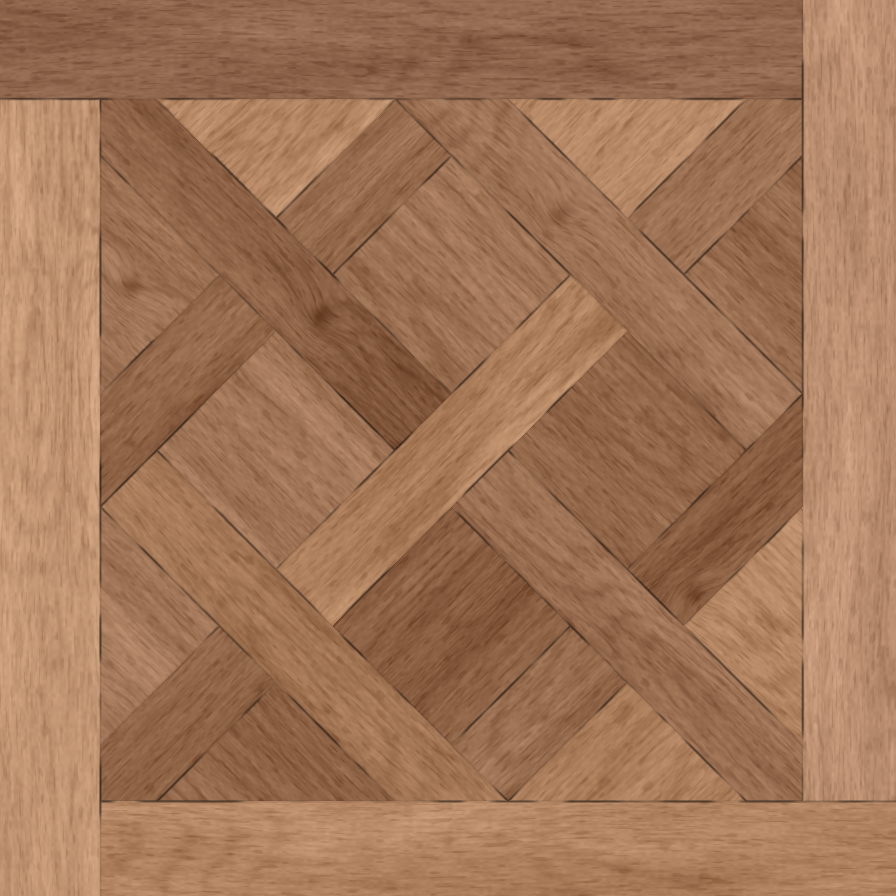
Reproduce this texture procedurally as a WebGL 2 fragment shader.

```glsl
#version 300 es
precision highp float;
uniform vec2 u_resolution;
out vec4 fragColor;

// Plank brightness; a negative gap value turns its grain to the rising diagonal
const float GAP_TONE[16] = float[16](
    0.0, 0.62, -0.715, 0.0,
    0.655, 0.64, 0.62, -0.705,
    0.575, -0.53, 0.57, 0.585,
    0.0, -0.695, 0.70, 0.0);
const float RISING_TONE[12] = float[12](
    0.56, 0.56, 0.58, 0.58,
    0.575, 0.665, 0.665, 0.61,
    0.60, 0.60, 0.545, 0.545);
const float FALLING_TONE[6] = float[6](0.635, 0.635, 0.565, 0.605, 0.632, 0.632);
const vec2 KNOTS[4] = vec2[4](vec2(0.62, 1.34), vec2(1.38, -0.82),
                              vec2(-0.74, 0.76), vec2(-1.83, 0.93));

float hash(vec2 p) {
    p = fract(p * vec2(0.1031, 0.1137));
    p += dot(p, p.yx + 33.33);
    return fract((p.x + p.y) * p.x * 17.3);
}

float noise(vec2 p) {
    vec2 cell = floor(p), f = fract(p);
    f = f * f * (3.0 - 2.0 * f);
    return mix(mix(hash(cell), hash(cell + vec2(1, 0)), f.x),
               mix(hash(cell + vec2(0, 1)), hash(cell + vec2(1, 1)), f.x), f.y);
}

// Oak figure, with g.x along the board and g.y across it
float woodGrain(vec2 g, float seed) {
    vec2 s = vec2(seed * 3.7, seed * 1.9) + 40.0;
    float growth = noise(vec2(g.x * 0.6, g.y * 2.8) + s);
    float y = g.y + 0.10 * growth;
    float broad = noise(vec2(g.x * 0.8, y * 6.0) + s) - 0.5;
    float streak = noise(vec2(g.x * 1.6, y * 22.0) + s) - 0.5;
    float fiber = noise(vec2(g.x * 9.0, y * 75.0) + s) - 0.5;
    float speckle = noise(vec2(g.x * 40.0, y * 85.0) + s + 5.0) - 0.5;
    float pores = smoothstep(0.66, 0.88, noise(vec2(g.x * 13.0, y * 80.0) + s + 9.0));
    // Cathedral arches follow the contours of the growth field
    float rings = pow(0.5 + 0.5 * sin(growth * 56.0 + streak * 2.0), 3.0) - 0.31;
    float figure = smoothstep(0.3, 0.65, noise(g * vec2(0.7, 1.6) + s + 21.0));
    return broad * 0.075 + streak * 0.05 + fiber * 0.065 + speckle * 0.045
         - pores * 0.05 - rings * figure * 0.045;
}

void main() {
    vec2 uv = gl_FragCoord.xy / u_resolution;
    vec2 d = (uv - vec2(0.504, 0.4975)) / 0.196;
    float tone, seam, accent = 0.0, warmth = 0.0;
    vec2 grain;

    if (max(abs(d.x), abs(d.y)) > 2.0) {
        // Pinwheel frame
        if (d.x < -2.0 && d.y < 2.0) {
            tone = 0.77; grain = d.yx; seam = min(-2.0 - d.x, 2.0 - d.y);
            warmth = 0.008;
        } else if (d.y > 2.0 && d.x < 2.0) {
            tone = 0.57; grain = d; seam = min(d.y - 2.0, 2.0 - d.x);
            warmth = -0.02;
        } else if (d.x > 2.0 && d.y > -2.0) {
            tone = 0.735; grain = d.yx; seam = min(d.x - 2.0, d.y + 2.0);
            warmth = -0.005;
        } else {
            tone = 0.695; grain = d; seam = min(-2.0 - d.y, d.x + 2.0);
            warmth = 0.02;
        }
    } else {
        // Diagonal lattice: w.x steps across rising bands, w.y across falling ones
        vec2 w = vec2(d.x - d.y, d.x + d.y) * 0.5;
        vec2 band = clamp(round(w), -1.0, 1.0);
        vec2 inset = (0.161 - abs(w - band)) * 1.414;
        ivec2 gap = ivec2(clamp(floor(w) + 2.0, 0.0, 3.0));
        ivec2 id = ivec2(band) + 1;
        bool risingOver = id.x == id.y;
        vec2 falling = w * 1.414, rising = falling.yx;

        if (inset.x > 0.0 && (inset.y < 0.0 || risingOver)) {
            tone = RISING_TONE[id.x * 4 + gap.y];
            grain = rising;
            seam = risingOver ? inset.x : min(inset.x, -inset.y);
            // Pale sapwood along the middle plank
            if (id.x == 1 && abs(w.y) < 0.84) {
                accent = 0.08 * smoothstep(0.06, 0.14, w.x + 0.05 * sin(w.y * 5.0));
                warmth = 0.025;
            }
        } else if (inset.y > 0.0) {
            tone = FALLING_TONE[id.y * 2 + (w.x > 0.0 ? 1 : 0)];
            grain = falling;
            seam = risingOver ? min(inset.y, -inset.x) : inset.y;
            warmth = id.y == 0 ? 0.015 : -0.005;
            if (id.y == 1 && w.x < 0.0) accent = -0.05 * smoothstep(-1.0, -0.4, w.x);
        } else {
            float signedTone = GAP_TONE[gap.x * 4 + gap.y];
            tone = abs(signedTone);
            grain = signedTone < 0.0 ? rising : falling;
            seam = min(-inset.x, -inset.y);
            warmth = tone > 0.68 ? 0.02 : 0.0;
        }
        seam = min(seam, 2.0 - max(abs(d.x), abs(d.y)));
    }

    // Knots bend and darken the grain
    float knot = 0.0;
    for (int k = 0; k < 4; k++) {
        vec2 r = d - KNOTS[k];
        knot += exp(-dot(r, r) * 300.0);
        grain.y += 0.07 * exp(-dot(r, r) * 45.0);
    }
    float seed = floor(tone * 200.0 + 0.5);
    float shade = tone + accent + woodGrain(grain, seed) - 0.12 * knot;
    vec3 color = vec3(0.56, 0.39, 0.276) + (shade - 0.56) * vec3(1.0, 0.98, 0.92);
    color -= warmth * vec3(0.0, 0.35, 1.0);

    // Thin joints that fade in and out along their length
    float pixel = 1.0 / (0.196 * min(u_resolution.x, u_resolution.y));
    float depth = 0.08 + 0.44 * smoothstep(0.3, 0.8, noise(d * 7.0 + 30.0));
    color *= 1.0 - depth * (1.0 - smoothstep(0.0, max(0.012, 1.1 * pixel), seam));
    fragColor = vec4(color, 1.0);
}
```
